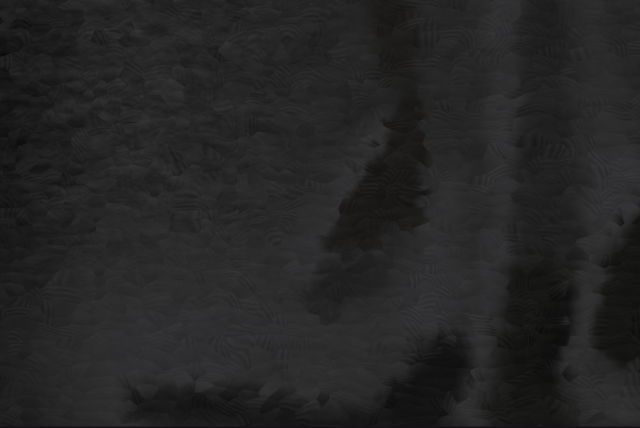
A Shadertoy shader for this texture:

```glsl
// Dark rippled glass with soft vertical shadows and pale diagonal reflections.

float hash(vec2 p) {
    vec3 q = fract(p.xyx * vec3(0.1031, 0.1030, 0.0973));
    q += dot(q, q.yzx + 33.33);
    return fract((q.x + q.y) * q.z);
}

float noise(vec2 p) {
    vec2 i = floor(p), f = fract(p);
    f = f * f * (3.0 - 2.0 * f);
    return mix(mix(hash(i), hash(i + vec2(1, 0)), f.x),
               mix(hash(i + vec2(0, 1)), hash(i + vec2(1, 1)), f.x), f.y);
}

float fbm(vec2 p) {
    float sum = 0.0, gain = 0.5;
    for (int i = 0; i < 4; i++) {
        sum += gain * noise(p);
        p = mat2(1.6, 1.2, -1.2, 1.6) * p + 7.3;
        gain *= 0.5;
    }
    return sum;
}

// Soft capsule whose radius changes from ra to rb
float stroke(vec2 p, vec2 a, vec2 b, float ra, float rb, float soft) {
    vec2 ab = b - a;
    float t = clamp(dot(p - a, ab) / dot(ab, ab), 0.0, 1.0);
    float d = length(p - a - ab * t) - mix(ra, rb, t);
    return 1.0 - smoothstep(-soft, soft, d);
}

// Blurred scene behind the glass
vec3 backdrop(vec2 p) {
    vec3 c = vec3(mix(0.098, 0.147, smoothstep(-0.02, 0.30, p.x)));
    vec3 pale = vec3(0.196, 0.196, 0.204);
    vec3 warm = vec3(0.102, 0.097, 0.092);
    vec3 green = vec3(0.079, 0.083, 0.072);

    // Broad pale haze
    vec2 haze = (p - vec2(0.41, 0.17)) * vec2(2.9, 4.4);
    c = mix(c, pale, 0.85 * exp(-dot(haze, haze)));
    c = mix(c, pale, 0.3 * stroke(p, vec2(0.36, 0.72), vec2(0.68, 0.25), 0.08, 0.13, 0.16));
    c = mix(c, pale, 0.75 * stroke(p, vec2(0.88, 0.69), vec2(0.72, 0.42), 0.035, 0.06, 0.04));
    c = mix(c, pale, 0.75 * stroke(p, vec2(1.05, 0.56), vec2(1.01, 0.29), 0.04, 0.09, 0.05));
    c = mix(c, pale, 0.4 * stroke(p, vec2(0.98, 0.29), vec2(0.75, 0.15), 0.07, 0.09, 0.07));

    // Pale columns
    c = mix(c, pale, 0.75 * stroke(p, vec2(1.18, 1.0), vec2(1.17, 0.42), 0.045, 0.035, 0.04));
    c = mix(c, pale, 0.8 * stroke(p, vec2(1.16, 0.42), vec2(1.10, 0.0), 0.035, 0.03, 0.025));
    c = mix(c, pale, 0.5 * stroke(p, vec2(1.37, 1.0), vec2(1.42, 0.66), 0.03, 0.06, 0.04));
    c = mix(c, pale, 0.85 * stroke(p, vec2(1.45, 0.59), vec2(1.40, 0.47), 0.07, 0.035, 0.03));

    // Upper shadow and diagonal wedge
    c = mix(c, warm, 0.85 * stroke(p, vec2(0.905, 1.02), vec2(0.95, 0.74), 0.07, 0.025, 0.035));
    c = mix(c, vec3(0.122), 0.6 * stroke(p, vec2(0.93, 0.80), vec2(0.80, 0.73), 0.03, 0.04, 0.03));
    c = mix(c, warm, 0.9 * stroke(p, vec2(0.95, 0.73), vec2(0.915, 0.55), 0.035, 0.07, 0.015));
    c = mix(c, warm, 0.9 * stroke(p, vec2(0.91, 0.53), vec2(0.79, 0.435), 0.08, 0.035, 0.015));
    c = mix(c, vec3(0.122), 0.8 * stroke(p, vec2(0.77, 0.31), vec2(0.86, 0.36), 0.055, 0.04, 0.02));

    // Right shadow column, deepest at its base
    c = mix(c, vec3(0.121), 0.85 * stroke(p, vec2(1.27, 1.0), vec2(1.27, 0.36), 0.05, 0.07, 0.025));
    c = mix(c, green, 0.9 * stroke(p, vec2(1.26, 0.32), vec2(1.23, 0.0), 0.075, 0.09, 0.05));
    c = mix(c, vec3(0.060), 0.8 * stroke(p, vec2(1.32, 0.31), vec2(1.27, 0.13), 0.025, 0.03, 0.02));
    c = mix(c, green, 0.95 * stroke(p, vec2(1.51, 0.47), vec2(1.46, 0.21), 0.055, 0.075, 0.02));
    c = mix(c, pale, 0.7 * stroke(p, vec2(1.39, 0.42), vec2(1.34, 0.16), 0.025, 0.025, 0.02));
    c = mix(c, pale, 0.65 * stroke(p, vec2(1.34, 0.13), vec2(1.46, 0.05), 0.025, 0.05, 0.03));

    // Low dark mounds
    c = mix(c, vec3(0.070), 0.95 * stroke(p, vec2(1.04, 0.15), vec2(0.96, 0.03), 0.055, 0.075, 0.03));
    c = mix(c, vec3(0.080), 0.85 * stroke(p, vec2(0.35, 0.055), vec2(0.86, 0.0), 0.045, 0.045, 0.035));
    return c;
}

void mainImage(out vec4 fragColor, in vec2 fragCoord) {
    vec2 p = fragCoord / iResolution.y;

    // Smoothly blended facets bend the backdrop and carry fan ripples
    vec2 g = p * vec2(25.0, 34.0) + 1.2 * vec2(noise(p * 15.0), noise(p * 15.0 + 40.0));
    vec2 id = floor(g), bend = vec2(0.0);
    float total = 0.0, ripple = 0.0, tone = 0.0;
    for (int j = -1; j <= 1; j++) {
        for (int i = -1; i <= 1; i++) {
            vec2 cell = id + vec2(i, j);
            vec2 rnd = vec2(hash(cell), hash(cell + 71.7));
            vec2 local = g - cell - 0.15 - 0.7 * rnd;
            float w = exp(-24.0 * dot(local, local));
            float angle = 0.9 + 2.4 * (rnd.y - 0.5);
            float fan = dot(local, vec2(cos(angle), sin(angle))) + 0.45 * local.x * local.x;
            ripple += w * sin(fan * 19.0 + 6.28 * rnd.y) * smoothstep(0.3, 0.9, rnd.x);
            tone += w * (rnd.y - 0.5 + 0.9 * local.y);
            bend += w * (rnd - 0.5);
            total += w;
        }
    }
    bend /= total;
    ripple /= total;
    tone /= total;
    vec2 rough = vec2(fbm(p * 38.0), fbm(p * 38.0 + 19.0)) - 0.47;
    vec3 c = backdrop(p + 0.036 * bend + 0.022 * rough);

    // Horizontal flecks gather toward the upper left
    float upperLeft = smoothstep(1.0, 0.35, p.x) * smoothstep(0.2, 0.7, p.y);
    float fleck = fbm(p * vec2(19.0, 50.0) + 2.0 * bend) - 0.47;
    c += fleck * mix(0.028, 0.115, upperLeft) * vec3(0.96, 0.98, 1.04);
    float grain = noise(p * vec2(95.0, 150.0) + 3.0 * bend) - 0.5;
    float patches = smoothstep(0.3, 0.7, noise(p * 9.0 + 5.0));
    c += ripple * mix(0.006, 0.015, patches) + tone * 0.018 + grain * mix(0.009, 0.020, upperLeft);

    // Faint purple lower rim
    c = mix(vec3(0.085, 0.065, 0.085), c, smoothstep(0.001, 0.006, p.y));
    fragColor = vec4(clamp(c, 0.0, 1.0), 1.0);
}
```
